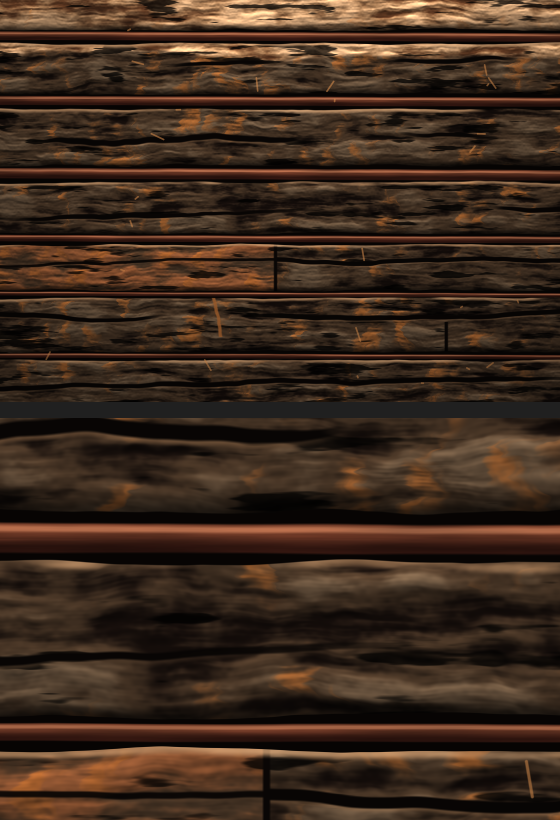
Top, the full canvas; bottom, a detail of the centre.
A WebGL 1 fragment shader for this texture:

```glsl
precision highp float;
uniform vec2 u_resolution;

#define PITCH 0.159
#define FIRST_GAP 0.091
#define SPLINTERS 26
#define CRACK_WIDTH 0.022
#define RELIEF_LIGHT 2.6
#define RUST_WEAR 0.75
#define INK vec3(0.07, 0.045, 0.035)
#define SOOT vec3(0.23, 0.17, 0.12)
#define ASH vec3(0.36, 0.29, 0.22)
#define RUST vec3(0.37, 0.22, 0.13)
#define TAN vec3(0.59, 0.43, 0.29)
#define SAND vec3(0.87, 0.68, 0.50)

float hash(vec2 p) {
  return fract(sin(dot(p, vec2(127.1, 311.7))) * 43758.5453);
}

float noise(vec2 p) {
  vec2 i = floor(p), f = fract(p);
  f = f * f * (3.0 - 2.0 * f);
  return mix(mix(hash(i), hash(i + vec2(1, 0)), f.x),
             mix(hash(i + vec2(0, 1)), hash(i + vec2(1, 1)), f.x), f.y);
}

float fbm(vec2 p) {
  float sum = 0.0, amp = 0.52;
  for (int i = 0; i < 4; i++) {
    sum += amp * noise(p);
    p = p * 2.03 + 17.3;
    amp *= 0.5;
  }
  return sum;
}

// Hewn surface height: long fibres over broader tool marks
float relief(vec2 p) {
  p.y += 0.035 * fbm(p * vec2(8.0, 9.0));
  return 0.6 * fbm(p * vec2(7.0, 55.0)) + 0.4 * fbm(p * vec2(24.0, 32.0) + 9.0);
}

// Beam coordinate, with gaps at whole numbers and taller middle beams
float beamCoord(float t) {
  float q = (t - 0.52) / 0.16;
  return (t - 0.033 * exp(-q * q) - FIRST_GAP) / PITCH;
}

float seam(float x, float at, float soft) {
  return 1.0 - smoothstep(0.0012, 0.0022 + soft, abs(x - at));
}

float segment(vec2 p, vec2 dir, float len) {
  return length(p - dir * clamp(dot(p, dir), -len, len));
}

void main() {
  vec2 uv = gl_FragCoord.xy / u_resolution;
  float x = uv.x, t = 1.0 - uv.y, px = 1.0 / u_resolution.y;
  vec2 p = vec2(x * 1.39, t);
  float v = beamCoord(t), id = floor(v), f = v - id;
  float gap = floor(v + 0.5), d = v - gap, soft = px / PITCH;
  float below = step(0.0, d);

  // Charred wood with light falling from above
  float r = relief(p + id * vec2(3.7, 0.0));
  float slope = r - relief(p + vec2(id * 3.7, -0.005));
  float coarse = fbm(vec2(x * 8.0, t * 30.0) + id * 5.0);
  vec3 charred = mix(INK, SOOT, smoothstep(0.28, 0.48, r));
  charred = mix(charred, ASH, 0.75 * smoothstep(0.48, 0.68, r));
  vec3 bare = mix(RUST, TAN, smoothstep(0.3, 0.48, r));
  bare = mix(bare, SAND, smoothstep(0.42, 0.62, r));

  // Upper beams are less burnt; one lower beam has a brown left half
  float topBeam = 1.0 - step(-0.5, id);
  float secondBeam = (1.0 - topBeam) * (1.0 - step(0.5, id));
  float brownHalf = (1.0 - step(0.5, abs(id - 3.0))) * (1.0 - step(0.492, x));
  float bareness = topBeam * (0.95 - 0.45 * smoothstep(0.6, 0.9, f + coarse - 0.5));
  bareness += secondBeam * (1.0 - smoothstep(0.2, 0.33, f + 0.35 * (coarse - 0.5)));
  vec3 col = mix(charred, bare, bareness);
  col = mix(col, mix(SOOT, RUST * 1.25, smoothstep(0.32, 0.58, r)), brownHalf);

  // Rust-coloured wear in upright strokes
  float strokes = fbm(vec2(x * 38.0 + 3.0 * r, t * 13.0 + id));
  float wear = smoothstep(0.54, 0.74, strokes) * smoothstep(0.38, 0.58, r);
  col = mix(col, vec3(0.56, 0.32, 0.14), RUST_WEAR * wear * (1.0 - bareness));
  col *= clamp(1.0 + RELIEF_LIGHT * slope, 0.45, 1.7);
  col *= 1.0 - 0.75 * smoothstep(0.36, 0.27, fbm(p * vec2(10.0, 60.0) + 31.0));

  // One wandering crack along each burnt beam, with a pale lower lip
  float path = 0.48 + 0.25 * (hash(vec2(id, 4.0)) - 0.5) + 0.1 * (0.5 - x)
             + 0.26 * (fbm(vec2(x * 6.0, id * 9.1)) - 0.5);
  float open = smoothstep(0.25, 0.6, noise(vec2(x * 5.0, id * 3.3)));
  open *= (1.0 - topBeam) * (1.0 - 0.7 * brownHalf);
  float width = CRACK_WIDTH * open + 0.004;
  float lip = 1.0 - smoothstep(0.0, 0.02 + soft, abs(f - path - width - 0.015));
  col = mix(col, TAN, 0.35 * lip * open);
  float crack = 1.0 - smoothstep(width, width + 0.012 + soft, abs(f - path));
  col = mix(col, INK * 0.4, crack * smoothstep(0.05, 0.35, open));

  // Butt joints
  float joint = (1.0 - step(0.5, abs(id - 3.0))) * seam(x, 0.492, px);
  float inFifth = 1.0 - step(0.5, abs(id - 4.0));
  float split = seam(x, 0.378 + 0.018 * f + 0.008 * coarse, px) * (1.0 - step(0.7, f));
  joint += inFifth * seam(x, 0.797, px) * step(0.45, f);
  col = mix(col, INK * 0.5, min(joint, 1.0));
  col = mix(col, TAN * vec3(1.0, 0.8, 0.55), 0.8 * inFifth * split);

  // Pale top arris and shaded underside
  float halfGap = mix(0.085, 0.038, smoothstep(2.5, 4.0, gap));
  float ragged = fbm(vec2(x * 9.0, gap * 7.3 + below * 3.1)) - 0.5;
  float side = abs(d) - halfGap - 0.025 - 0.09 * ragged;
  float rim = below * (1.0 - smoothstep(0.015, 0.04 + 0.05 * coarse, side));
  col = mix(col, mix(TAN, SAND, r), rim * smoothstep(0.25, 0.5, coarse) * 0.8);
  col *= 1.0 - (1.0 - below) * 0.65 * (1.0 - smoothstep(0.0, 0.12, side));

  // Recessed reddish batten between dark shadow lines
  float across = (d + 0.03 * (0.5 - x) + 0.015 * ragged) / halfGap;
  vec3 batten = mix(vec3(0.40, 0.21, 0.14), vec3(0.16, 0.07, 0.05), smoothstep(-0.5, 0.5, across));
  batten *= 0.65 + 0.7 * fbm(vec2(x * 12.0, t * 150.0));
  batten += 0.22 * SAND * (1.0 - smoothstep(0.05, 0.25, abs(across + 0.45)));
  float onBatten = 1.0 - smoothstep(0.65, 0.75 + soft / halfGap, abs(across));
  vec3 recess = mix(INK * 0.35, batten, onBatten);
  col = mix(recess, col, smoothstep(-0.5 * soft, soft, side));

  // Scattered loose splinters
  for (int i = 0; i < SPLINTERS; i++) {
    float n = float(i);
    vec2 at = vec2(1.39 * hash(vec2(n, 1.0)), hash(vec2(n, 2.0)));
    float turn = 6.28 * hash(vec2(n, 3.0)), size = hash(vec2(n, 5.0));
    float dist = segment(p - at, vec2(cos(turn), sin(turn)), 0.002 + 0.016 * size * size);
    col = mix(col, SAND * vec3(0.9, 0.75, 0.55), 0.55 * (1.0 - smoothstep(0.0005, 0.0012 + px, dist)));
  }

  // Brighter upper middle, darker corners and foot
  vec2 away = (vec2(x, t) - vec2(0.5, 0.3)) * vec2(0.9, 0.75);
  gl_FragColor = vec4(col * (1.12 - 0.85 * dot(away, away)), 1.0);
}
```
